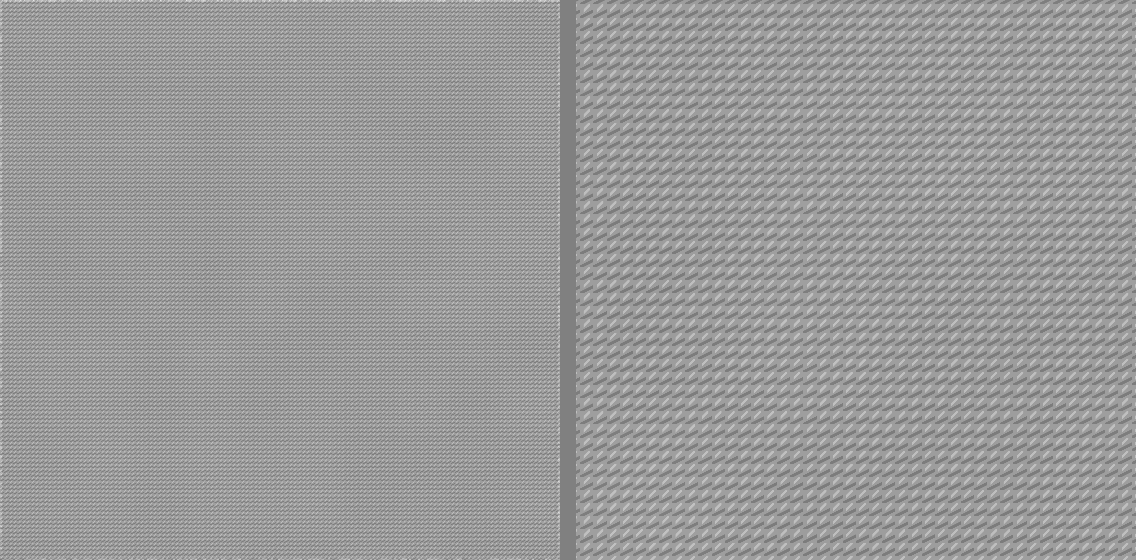
Left: the whole. Right: its middle third, enlarged.
A Shadertoy shader for this pattern:

```glsl
// A fine grey weave: every square tile holds a shallow dark stroke in its lower half
// and a short steep pale stitch in its upper half, so the strokes line up in rows.
// Sine-hash noise adds faint tone drift and a pale, uneven selvage at the border.

#define REPEATS 128.0        // tiles across and down
#define STROKE_SLOPE 0.5     // rise of the dark stroke
#define STROKE_WIDTH 0.25    // height of both strokes, in tiles
#define STITCH_LENGTH 0.5    // horizontal extent of the pale stitch, in tiles
#define BASE_COLOR vec3(0.62)
#define STROKE_COLOR vec3(0.49)
#define STITCH_COLOR vec3(0.75)
#define DRIFT 0.016          // strength of the slow tone change
#define SELVAGE_WIDTH 0.5    // border width, in tiles
#define SELVAGE_LIFT 0.16    // strongest brightening at the border

float hash(vec2 p) {
    return fract(sin(dot(p, vec2(127.1, 311.7))) * 43758.5);
}

float valueNoise(vec2 p) {
    vec2 cell = floor(p);
    vec2 f = fract(p);
    f = f * f * (3.0 - 2.0 * f);
    float low = mix(hash(cell), hash(cell + vec2(1.0, 0.0)), f.x);
    float high = mix(hash(cell + vec2(0.0, 1.0)), hash(cell + 1.0), f.x);
    return mix(low, high, f.y);
}

// Smooth coverage of a band of the given width around zero
float band(float offset, float width, float softness) {
    return clamp(0.5 + (0.5 * width - abs(offset)) / softness, 0.0, 1.0);
}

void mainImage(out vec4 fragColor, in vec2 fragCoord) {
    vec2 weave = fragCoord / iResolution.xy * REPEATS;
    vec2 pixel = REPEATS / iResolution.xy;
    float softness = 0.5 * max(pixel.x, pixel.y);
    vec2 p = fract(weave) - 0.5;

    // Shallow dark stroke, centred in the lower half
    float stroke = band(p.y + 0.25 - STROKE_SLOPE * p.x, STROKE_WIDTH, softness);

    // Steep pale stitch, centred in the upper half
    float stitch = band(p.y - 0.25 - p.x, STROKE_WIDTH, softness)
                 * band(p.x, STITCH_LENGTH, softness);

    vec3 color = mix(BASE_COLOR, STROKE_COLOR, stroke);
    color = mix(color, STITCH_COLOR, stitch);

    // Slow drift of tone across the cloth
    color += DRIFT * (valueNoise(weave / 12.0) - 0.5);

    // Pale uneven selvage
    vec2 toEdge = min(weave, REPEATS - weave);
    float selvage = 1.0 - smoothstep(0.5 * SELVAGE_WIDTH, SELVAGE_WIDTH, min(toEdge.x, toEdge.y));
    color += SELVAGE_LIFT * selvage * hash(floor(weave * 2.0));

    fragColor = vec4(color, 1.0);
}
```
